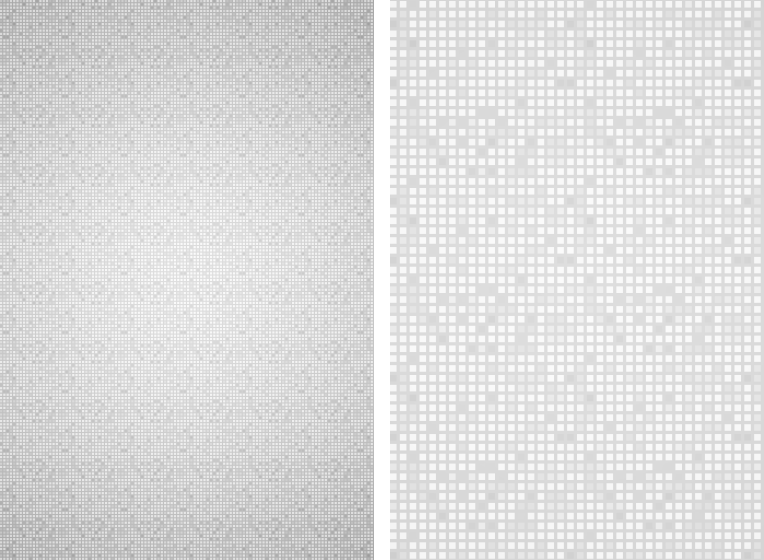
Left: the whole. Right: its middle third, enlarged.
A Shadertoy shader for this pattern:

```glsl
// Pale grey mosaic: small square tiles with thin grout, under a soft radial light.
// Tile tones come from a hash on a wrapped cell index, so one block of tiles repeats;
// the light raises brightness and lowers contrast towards the middle.

const float COLUMNS = 114.0;       // tiles across the canvas width
const float BLOCK = 18.0;          // tiles along one side of the repeating block
const float GROUT_WIDTH = 0.3333;  // share of a cell
const float TILE_SPREAD = 0.05;    // faint tone variation of plain tiles
const float MID_SHARE = 0.27;      // share of light grey tiles
const float DARK_SHARE = 0.10;     // share of strong grey tiles
const float ROW_BIAS = 0.12;       // makes some rows greyer than others
const float MID_TONE = 0.48;       // tones: 0 is dark, 1 is plain
const float DARK_TONE = 0.10;
const float GROUT_TONE = 0.28;
const vec2 CENTRE_RANGE = vec2(0.825, 0.985);  // dark and plain in the middle
const vec2 CORNER_RANGE = vec2(0.575, 0.850);  // dark and plain in the corners
const float FALLOFF = 1.6;

float hash(vec2 p) {
    uvec2 q = uvec2(p) * uvec2(1597u, 3812u) + 77u;
    uint n = (q.x ^ (q.y << 3)) * 747796u + 28913u;
    n = (n ^ (n >> 15)) * 2246823u;
    n = (n ^ (n >> 13)) * 326648u + 9781u;
    n ^= n >> 16;
    return float(n & 65535u) / 65536.0;
}

float tileTone(vec2 cell) {
    vec2 id = mod(cell, BLOCK);
    float pick = hash(id);
    float bias = ROW_BIAS * (hash(vec2(40.0, id.y)) - 0.5);
    float vary = hash(id + vec2(61.0, 23.0));
    if (pick < DARK_SHARE + 0.5 * bias) return DARK_TONE + 0.2 * vary;
    if (pick < DARK_SHARE + MID_SHARE + bias) return MID_TONE + 0.3 * vary;
    return 1.0 - TILE_SPREAD * vary;
}

// Antialiased coverage of a square tile centred in its cell
float tileMask(vec2 local, float pixel) {
    vec2 inside = 0.5 * (1.0 - GROUT_WIDTH) - abs(local - 0.5);
    vec2 cover = clamp(inside / pixel + 0.5, 0.0, 1.0);
    return cover.x * cover.y;
}

void mainImage(out vec4 fragColor, in vec2 fragCoord) {
    // Cells are counted from the upper left corner
    vec2 fromTop = vec2(fragCoord.x, iResolution.y - fragCoord.y);
    float pixel = COLUMNS / iResolution.x;
    vec2 grid = fromTop * pixel + 0.5 * GROUT_WIDTH;

    // Tiles over grout
    float tone = mix(GROUT_TONE, tileTone(floor(grid)), tileMask(fract(grid), pixel));

    // Radial light, 0 in the middle and 1 in the corners
    float radius = length(fragCoord - 0.5 * iResolution.xy) / (0.5 * length(iResolution.xy));
    vec2 range = mix(CENTRE_RANGE, CORNER_RANGE, pow(radius, FALLOFF));
    fragColor = vec4(vec3(mix(range.x, range.y, tone)), 1.0);
}
```
